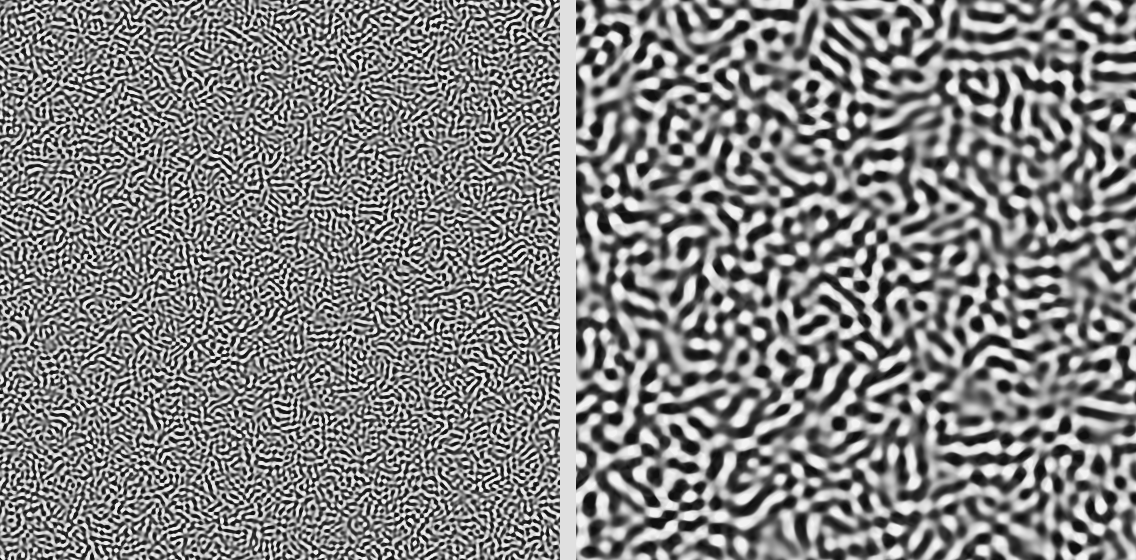
Left: the whole. Right: its middle third, enlarged.
This texture is drawn by a WebGL 1 fragment shader. Its source:

```glsl
precision highp float;
// Fine grey grain of short worms and dots: scattered wavelets, saturated and high-passed.
uniform vec2 u_resolution;

// Four random values from one sine
vec4 hash4(vec2 p) {
  return fract(sin(dot(p, vec2(127.1, 311.7))) * vec4(43758.5453, 22578.1459, 19642.349, 35731.713));
}

float valueNoise(vec2 p) {
  vec2 i = floor(p), f = fract(p);
  f = f * f * (3.0 - 2.0 * f);
  return mix(mix(hash4(i).x, hash4(i + vec2(1.0, 0.0)).x, f.x),
             mix(hash4(i + vec2(0.0, 1.0)).x, hash4(i + 1.0).x, f.x), f.y);
}

// Sum of short wave packets, four per cell, with roughly unit variance
float waveletNoise(vec2 p) {
  vec2 cell = floor(p);
  float sum = 0.0;
  for (int y = -1; y <= 1; y++) {
    for (int x = -1; x <= 1; x++) {
      vec2 id = cell + vec2(float(x), float(y));
      for (int k = 0; k < 4; k++) {
        vec4 random = hash4(id + float(k) * vec2(57.3, 91.7));
        vec2 d = p - id - random.xy;
        float window = 1.0 - dot(d, d);
        if (window > 0.0) {
          // Wave directions lean upright, so the strokes lean level
          float turn = 6.28318 * random.z;
          float angle = turn + 0.1 * sin(2.0 * turn);
          float frequency = mix(1.45, 2.25, fract(random.w * 37.0));
          float along = dot(d, vec2(cos(angle), sin(angle)));
          sum += window * window * window * cos(6.28318 * (along * frequency + random.w));
        }
      }
    }
  }
  return sum / 0.95;
}

// Grain squeezed softly into -1..1
float grain(vec2 p, float strength) {
  return 1.0 - 2.0 / (1.0 + exp(2.7 * strength * waveletNoise(p)));
}

void main() {
  vec2 uv = gl_FragCoord.xy / min(u_resolution.x, u_resolution.y);
  vec2 p = uv * 44.0 + 5.0;

  // Patches of softer and stronger contrast
  float strength = mix(0.65, 1.4, valueNoise(uv * 28.0 + 7.0));

  // Subtract the surroundings, so no broad light or dark areas remain
  float surroundings = 0.0;
  for (int i = 0; i < 6; i++) {
    float angle = 1.0472 * float(i);
    surroundings += grain(p + 0.33 * vec2(cos(angle), sin(angle)), strength) / 6.0;
  }
  float tone = grain(p, strength) - 0.8 * surroundings;

  gl_FragColor = vec4(vec3(clamp(0.507 + 0.335 * tone, 0.06, 0.95)), 1.0);
}
```
